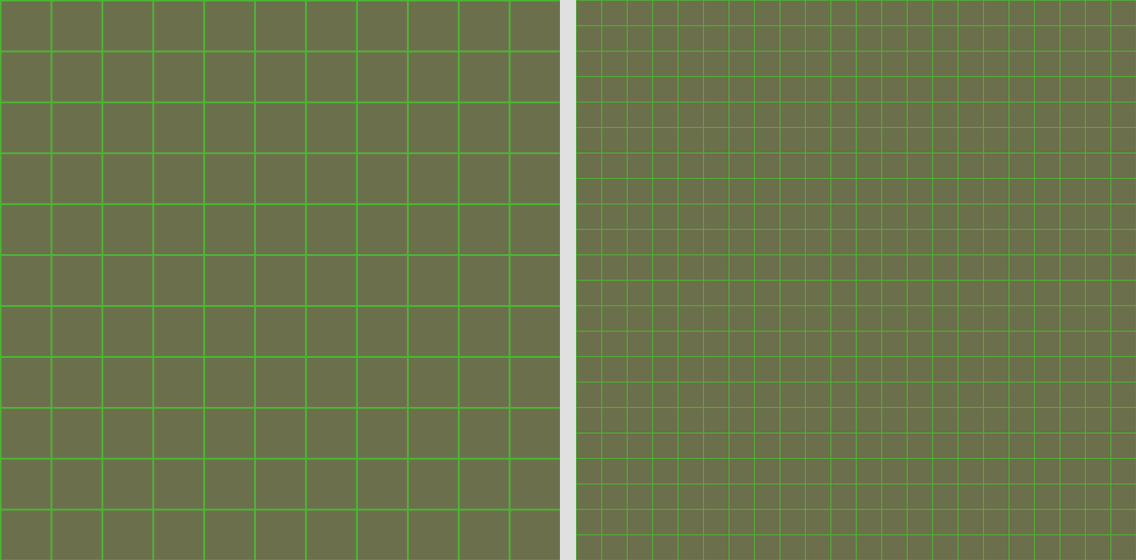
Left, the tile; right, the same tile 2 across and 2 down.
This pattern is drawn by a three.js fragment shader. Its source:

```glsl
// Draws a plain square grid: thin green lines on a flat olive ground.
// Each axis is folded to the distance from its nearest line, and the line's
// share of the pixel footprint blends the two colours. It tiles on whole cells.

varying vec2 vUv;

const float CELLS = 11.0;        // repeats across and down
const float LINE_WIDTH = 0.0032; // in canvas units
const vec2 GRID_OFFSET = vec2(1.0, -1.0) / 1024.0; // slight shift right and down
const vec3 GROUND_COLOR = vec3(0.424, 0.434, 0.293);
const vec3 LINE_COLOR = vec3(0.29, 0.72, 0.20);

// Signed distance, in canvas units, to the nearest line on each axis.
vec2 distanceToLines(vec2 uv, float cells) {
  return (fract(uv * cells + 0.5) - 0.5) / cells;
}

// Share of a pixel footprint that is covered by a line, on each axis.
vec2 lineCoverage(vec2 dist, float width, vec2 footprint) {
  vec2 halfLine = vec2(0.5 * width);
  vec2 low = max(dist - 0.5 * footprint, -halfLine);
  vec2 high = min(dist + 0.5 * footprint, halfLine);
  return clamp((high - low) / footprint, 0.0, 1.0);
}

// Joins the vertical and horizontal lines without doubling at crossings.
float gridMask(vec2 uv, float cells, float width) {
  vec2 footprint = max(fwidth(uv), vec2(0.00001));
  vec2 covered = lineCoverage(distanceToLines(uv, cells), width, footprint);
  return 1.0 - (1.0 - covered.x) * (1.0 - covered.y);
}

void main() {
  float grid = gridMask(vUv - GRID_OFFSET, CELLS, LINE_WIDTH);
  gl_FragColor = vec4(mix(GROUND_COLOR, LINE_COLOR, grid), 1.0);
}
```
